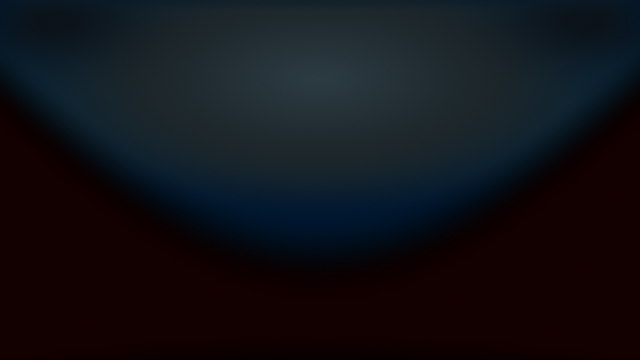
This background is drawn by a Shadertoy shader. Its source:

```glsl
const vec3 MAROON = vec3(0.075, 0.0, 0.0);
const vec3 DEEP_BLUE = vec3(0.0, 0.09, 0.185);
const vec3 TEAL_BLUE = vec3(0.035, 0.135, 0.205);
const vec3 SLATE = vec3(0.108, 0.148, 0.165);
const vec3 PALE_SLATE = vec3(0.18, 0.24, 0.27);
const vec3 SHADOW = vec3(0.045, 0.065, 0.085);

// Height of the bowl-shaped rim at a horizontal offset from the middle
float rimHeight(float offset) {
    float square = offset * offset;
    return 0.305 + 2.3 * square - 1.4 * square * square;
}

// Soft elliptical spot, 1 at its centre
float spot(vec2 p, vec2 centre, vec2 radius) {
    vec2 q = (p - centre) / radius;
    return exp(-dot(q, q));
}

float hash(vec2 p) {
    return fract(sin(dot(p, vec2(12.99, 78.23))) * 43758.5);
}

void mainImage(out vec4 fragColor, in vec2 fragCoord) {
    vec2 uv = fragCoord / iResolution.xy;
    float offset = uv.x - 0.5;
    float rim = uv.y - rimHeight(offset);

    // Blue bowl, lighter towards its raised sides
    vec3 bowl = mix(DEEP_BLUE, TEAL_BLUE, smoothstep(0.38, 0.68, uv.y));

    // Slate glow in the upper middle
    float glow = length((uv - vec2(0.497, 0.78)) / vec2(0.3, 0.24));
    bowl = mix(bowl, SLATE, 1.0 - smoothstep(0.85, 1.65, glow));
    bowl = mix(bowl, PALE_SLATE, 1.0 - smoothstep(-0.25, 1.05, glow) * 0.98 - 0.02);

    // Dim patches near the upper corners, then a thin blue top edge
    vec2 folded = vec2(abs(offset), uv.y);
    bowl = mix(bowl, SHADOW, 0.9 * spot(folded, vec2(0.42, 0.94), vec2(0.13, 0.11)));
    bowl = mix(bowl, vec3(0.03, 0.1, 0.16), 0.45 * smoothstep(0.965, 1.0, uv.y));
    bowl = mix(bowl, vec3(0.015, 0.08, 0.15), 0.8 * spot(folded, vec2(0.51, 1.0), vec2(0.04, 0.13)));

    // Maroon ground, darkened along a shallow arc at the bottom
    float arc = 0.09 - 0.25 * offset * offset;
    vec3 ground = MAROON * mix(0.45, 1.0, smoothstep(-0.06, 0.03, uv.y - arc + 0.04));

    // Both layers fade to near black where they meet
    vec3 color = bowl * smoothstep(-0.09, 0.1, rim);
    color += ground * (1.0 - smoothstep(-0.16, 0.03, rim));

    // Faint dither against banding
    color += (hash(floor(uv * 512.0)) - 0.5) / 255.0;
    fragColor = vec4(max(color, 0.0), 1.0);
}
```
